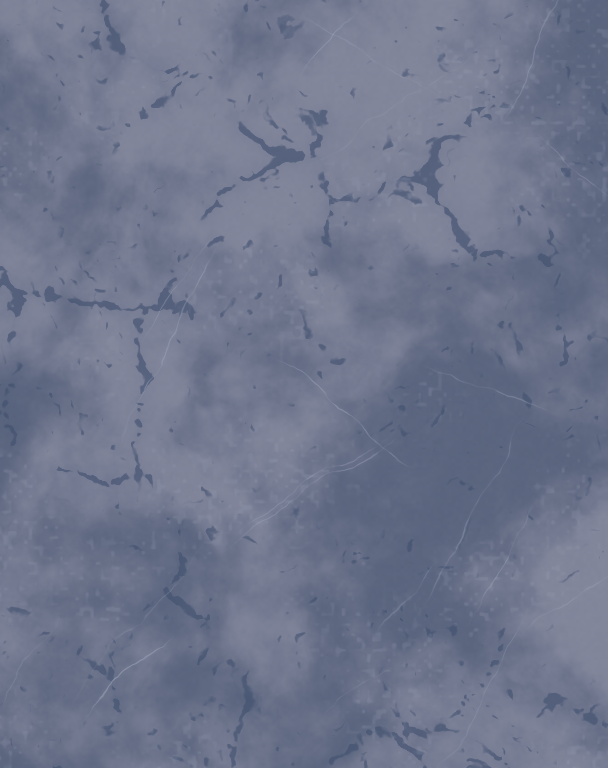
Give the GLSL for this texture, as a Shadertoy shader.

```glsl
const vec3 DEEP = vec3(0.355, 0.395, 0.495);
const vec3 PALE = vec3(0.508, 0.525, 0.608);
const vec3 INK = vec3(0.255, 0.315, 0.435);
const vec3 CHALK = vec3(0.60, 0.63, 0.71);
const float CLOUD_SCALE = 5.0;
const float CRACK_SCALE = 5.5;
const float CRACK_WIDTH = 0.011;
const float CRUMB_SCALE = 125.0;
const float INK_OPACITY = 0.62;
const float HAIR_WIDTH = 0.0016;
const int HAIR_COUNT = 20;

vec2 hash2(vec2 p) {
    vec3 q = fract(p.xyx * vec3(0.1031, 0.1030, 0.0973));
    q += dot(q, q.yzx + 33.33);
    return fract((q.xx + q.yz) * q.zy);
}

float noise(vec2 p) {
    vec2 i = floor(p), f = fract(p);
    f = f * f * (3.0 - 2.0 * f);
    float low = mix(hash2(i).x, hash2(i + vec2(1, 0)).x, f.x);
    float high = mix(hash2(i + vec2(0, 1)).x, hash2(i + vec2(1, 1)).x, f.x);
    return mix(low, high, f.y);
}

float fbm(vec2 p) {
    float sum = 0.0, weight = 0.5;
    for (int i = 0; i < 6; i++) {
        sum += weight * noise(p);
        p = mat2(1.6, 1.2, -1.2, 1.6) * p + 17.3;
        weight *= 0.52;
    }
    return sum;
}

vec2 warp(vec2 p) {
    return vec2(fbm(p), fbm(p + 41.7)) - 0.5;
}

// Distance to the nearest border between scattered cells
float cellBorder(vec2 p) {
    vec2 cell = floor(p), nearest = vec2(0), nearestId = vec2(0);
    float best = 9.0;
    for (int y = -1; y <= 1; y++)
    for (int x = -1; x <= 1; x++) {
        vec2 id = cell + vec2(x, y);
        vec2 r = id + hash2(id) - p;
        if (dot(r, r) < best) { best = dot(r, r); nearest = r; nearestId = id; }
    }
    float border = 9.0;
    for (int y = -2; y <= 2; y++)
    for (int x = -2; x <= 2; x++) {
        vec2 id = nearestId + vec2(x, y);
        vec2 r = id + hash2(id) - p;
        vec2 gap = r - nearest;
        if (dot(gap, gap) > 1e-4)
            border = min(border, dot(0.5 * (r + nearest), normalize(gap)));
    }
    return border;
}

// Thin pale diagonal lines with fading ends
float hairlines(vec2 p, float aspect) {
    float sum = 0.0;
    p += 0.05 * warp(p * 7.0);
    for (int i = 0; i < HAIR_COUNT; i++) {
        vec2 place = hash2(vec2(i, 7)), kind = hash2(vec2(i, 23)), size = hash2(vec2(i, 51));
        float angle = (kind.x < 0.55 ? 0.85 : -0.65) + 0.7 * (kind.y - 0.5);
        vec2 dir = vec2(cos(angle), sin(angle));
        vec2 r = p - place * vec2(aspect, 1.0);
        float reach = mix(0.05, 0.17, size.x);
        float along = dot(r, dir) / reach;
        float across = abs(dot(r, vec2(-dir.y, dir.x)));
        float core = smoothstep(HAIR_WIDTH, 0.0, across) + 0.16 * exp(-across * 170.0);
        sum += core * smoothstep(1.0, 0.5, abs(along)) * mix(0.25, 0.75, size.y);
    }
    return min(sum, 1.0);
}

void mainImage(out vec4 fragColor, in vec2 fragCoord) {
    vec2 p = fragCoord / iResolution.y;
    float aspect = iResolution.x / iResolution.y;

    // Cloudy ground with pale plateaus and fine mottling
    float cloud = fbm(p * CLOUD_SCALE + 1.1 * warp(p * 4.0 + 9.0) + 3.0);
    float mottle = fbm(p * 32.0 + 5.0) - 0.5;
    float grain = noise(p * 210.0) - 0.5;
    float tone = smoothstep(0.25, 0.70, cloud + 0.22 * mottle) + 0.07 * grain;
    vec3 color = mix(DEEP, PALE, tone);

    // Crumbling dark cracks and scattered flecks
    vec2 bent = p + 0.10 * warp(p * 9.0 + 2.0);
    float border = cellBorder(bent * CRACK_SCALE + 4.0) / CRACK_SCALE;
    float region = smoothstep(0.44, 0.64, fbm(p * 5.5 + 60.0));
    float band = smoothstep(CRACK_WIDTH, 0.0, border) * region;
    float halo = exp(-border * 55.0) * region;
    float patches = smoothstep(0.45, 0.75, fbm(p * 11.0 + 80.0));
    float crumb = 0.58 * noise(bent * CRUMB_SCALE) + 0.42 * noise(bent * CRUMB_SCALE * 0.5 + 8.0);
    float ink = smoothstep(0.0, 0.16, crumb + 0.34 * band + 0.08 * halo + 0.13 * patches - 0.80);
    color = mix(color, INK, 0.14 * halo);
    color = mix(color, INK, INK_OPACITY * ink);

    // Pale hairlines, broken along their length, and chalky dust
    float broken = smoothstep(0.25, 0.65, noise(p * 60.0 + 30.0));
    float hair = hairlines(p, aspect) * mix(0.35, 1.0, broken);
    float dustArea = smoothstep(0.48, 0.68, fbm(p * 8.0 + 110.0));
    float dust = smoothstep(0.62, 0.95, noise(p * 150.0 + 12.0)) * dustArea;
    color = mix(color, CHALK, clamp(0.75 * hair + 0.22 * dust, 0.0, 1.0));

    fragColor = vec4(color, 1.0);
}
```
